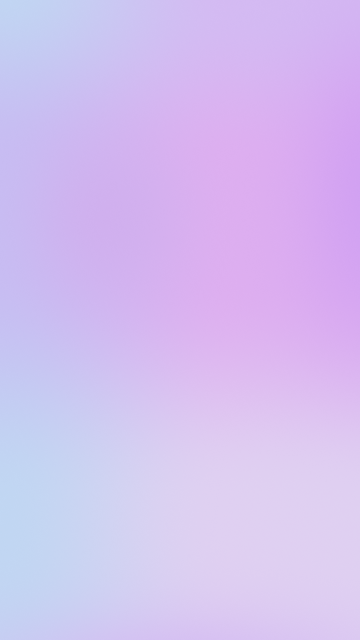
A Shadertoy shader for this background:

```glsl
// Soft pastel mesh gradient: sky blue, periwinkle, pink and pearl with blurred glows.

#define SKY        vec3(0.755, 0.840, 0.950)
#define PERIWINKLE vec3(0.780, 0.742, 0.950)
#define PINK       vec3(0.870, 0.685, 0.940)
#define PEARL      vec3(0.875, 0.815, 0.945)
#define ORCHID     vec3(0.830, 0.730, 0.950)
#define LILAC      vec3(0.815, 0.680, 0.930)
#define VIOLET     vec3(0.820, 0.630, 0.950)
#define SIDE_BLEND 0.65
#define GRAIN      0.004

// Elliptical Gaussian falloff, 1 at its centre
float glow(vec2 uv, vec2 centre, vec2 radius) {
    vec2 d = (uv - centre) / radius;
    return exp(-dot(d, d));
}

// Sine hash, used only to dither away banding
float hash(vec2 p) {
    return fract(sin(dot(p, vec2(12.9898, 78.233))) * 43758.5453);
}

void mainImage(out vec4 fragColor, in vec2 fragCoord) {
    vec2 uv = fragCoord / iResolution.xy;

    // Cool left side: sky, periwinkle, then sky at the top
    vec3 cool = mix(SKY, PERIWINKLE, smoothstep(0.22, 0.58, uv.y));
    cool = mix(cool, SKY, smoothstep(0.76, 1.04, uv.y));

    // Warm right side: pearl, pink, then orchid at the top
    vec3 warm = mix(PEARL, PINK, smoothstep(0.22, 0.56, uv.y));
    warm = mix(warm, ORCHID, smoothstep(0.74, 0.98, uv.y));

    vec3 color = mix(cool, warm, smoothstep(0.0, SIDE_BLEND, uv.x));

    // Blurred colour pools
    color = mix(color, LILAC, 0.75 * glow(uv, vec2(0.30, 0.66), vec2(0.22, 0.13)));
    color = mix(color, VIOLET, glow(uv, vec2(1.05, 0.70), vec2(0.22, 0.24)));
    color = mix(color, PEARL, 0.6 * glow(uv, vec2(0.77, 0.20), vec2(0.35, 0.10)));
    color = mix(color, ORCHID, glow(uv, vec2(0.50, -0.06), vec2(0.55, 0.10)));

    color += GRAIN * (hash(fragCoord) - 0.5);
    fragColor = vec4(color, 1.0);
}
```
